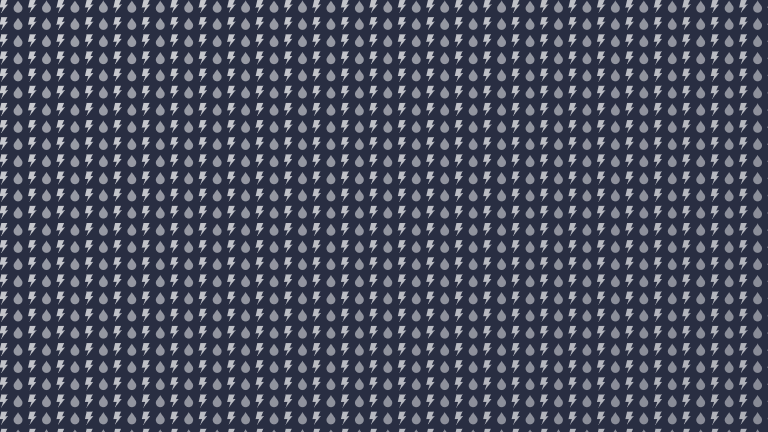
Give the GLSL for this pattern, as a Shadertoy shader.

```glsl
// Teardrop: circle at the origin, tangent sides meeting at height h
float dropDistance(vec2 p, float r, float h) {
    p.x = abs(p.x);
    float b = r / h;
    float a = sqrt(1.0 - b * b);
    float along = dot(p, vec2(-b, a));
    if (along < 0.0) return length(p) - r;
    if (along > a * h) return length(p - vec2(0.0, h));
    return dot(p, vec2(a, b)) - r;
}

// Lightning bolt: signed distance to a closed polygon
float boltDistance(vec2 p) {
    vec2 corners[7] = vec2[7](
        vec2(-0.08, 0.22), vec2(0.13, 0.22), vec2(0.06, 0.06), vec2(0.15, 0.06),
        vec2(-0.08, -0.23), vec2(-0.02, -0.04), vec2(-0.14, -0.04));
    float nearest = 1e3;
    float side = 1.0;
    for (int i = 0; i < 7; i++) {
        vec2 a = corners[i];
        vec2 b = corners[(i + 1) % 7];
        vec2 edge = b - a;
        vec2 toPoint = p - a;
        vec2 offset = toPoint - edge * clamp(dot(toPoint, edge) / dot(edge, edge), 0.0, 1.0);
        nearest = min(nearest, dot(offset, offset));
        bool crosses = (a.y > p.y) != (b.y > p.y);
        if (crosses && p.x < a.x + edge.x * toPoint.y / edge.y) side = -side;
    }
    return side * sqrt(nearest);
}

// Signed offset from the nearest repeat of a centre
float repeatAround(float x, float centre, float pitch) {
    return (fract((x - centre) / pitch + 0.5) - 0.5) * pitch;
}

void mainImage(out vec4 fragColor, in vec2 fragCoord) {
    vec2 uv = fragCoord / iResolution.xy;

    // One unit is one bolt-and-drop pair; rows count from the top
    float pixel = 27.0 / iResolution.x;
    vec2 p = vec2(fragCoord.x, iResolution.y - fragCoord.y) * pixel;
    float rowY = -repeatAround(p.y, 0.236, 0.603);

    vec2 dropPos = vec2(repeatAround(p.x, 0.634, 1.0), rowY + 0.055);
    vec2 boltPos = vec2(repeatAround(p.x, 0.126, 1.0), rowY - 0.015);
    float dropMask = clamp(0.5 - dropDistance(dropPos, 0.155, 0.265) / pixel, 0.0, 1.0);
    float boltMask = clamp(0.5 - boltDistance(boltPos) / pixel, 0.0, 1.0);

    // Translucent white ink, fading toward the lower right
    float fade = 1.1 - 0.12 * uv.x - 0.08 * (1.0 - uv.y);
    float ink = fade * max(0.49 * dropMask, 0.69 * boltMask);
    vec3 color = mix(vec3(0.16, 0.18, 0.26), vec3(1.0), ink);
    fragColor = vec4(color, 1.0);
}
```
